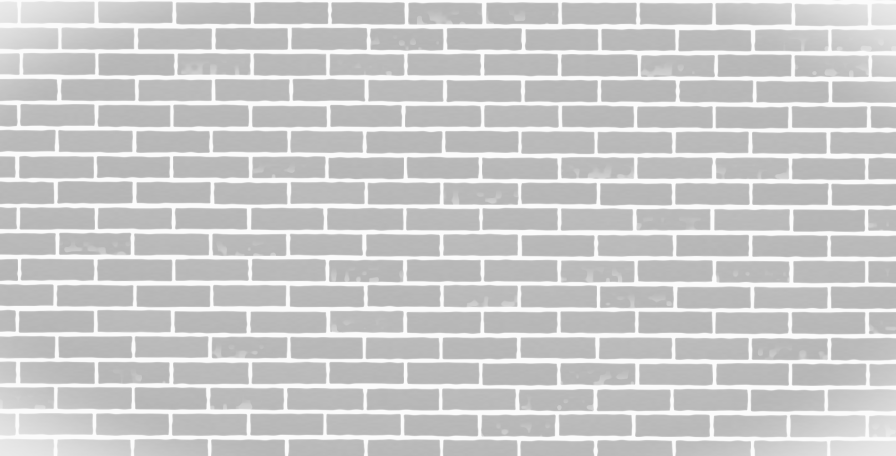
Reproduce this texture procedurally as a WebGL 1 fragment shader.

```glsl
precision highp float;
// Grey brick wall in running bond with thin white mortar.
// Each brick is a rounded box whose joints, edges and shade vary by hash;
// value noise roughens edges and scuffs, and the corners fade to white.

#define REPEATS vec2(11.6, 17.73)      // bricks across, courses down
#define WALL_ORIGIN vec2(0.257, 0.03)  // first joint and bed, in bricks
#define COURSE_TILT 0.08               // drop from left to right, in courses
#define MORTAR vec2(0.0075, 0.0092)    // joint and bed width, in heights
#define JOINT_JITTER 0.018             // in bricks
#define EDGE_ROUGHNESS 0.0022          // in heights
#define CORNER_RADIUS 0.003            // in heights
#define BRICK_COLOR vec3(0.725)
#define MORTAR_COLOR vec3(0.985)
#define SCUFF_CHANCE 0.16
#define CORNER_FADE 0.75

uniform vec2 u_resolution;

float hash(vec2 p) {
  vec3 q = fract(vec3(p.xyx) * 0.1031);
  q += dot(q, q.yzx + 33.33);
  return fract((q.x + q.y) * q.z);
}

float noise(vec2 p) {
  vec2 i = floor(p), f = fract(p);
  f = f * f * (3.0 - 2.0 * f);
  return mix(mix(hash(i), hash(i + vec2(1.0, 0.0)), f.x),
             mix(hash(i + vec2(0.0, 1.0)), hash(i + 1.0), f.x), f.y);
}

// Sideways offset of the joint on the left of a brick
float jointOffset(vec2 id) {
  return (hash(id + 41.0) - 0.5) * 2.0 * JOINT_JITTER;
}

float roundedBox(vec2 p, vec2 halfSize, float radius) {
  vec2 d = abs(p) - halfSize + radius;
  return length(max(d, 0.0)) + min(max(d.x, d.y), 0.0) - radius;
}

void main() {
  vec2 uv = gl_FragCoord.xy / u_resolution;
  float aspect = u_resolution.x / u_resolution.y;
  vec2 point = vec2(uv.x * aspect, uv.y);
  vec2 brickSize = vec2(aspect, 1.0) / REPEATS;

  // Running bond, counted downwards from the top
  vec2 wall = vec2(uv.x, 1.0 - uv.y) * REPEATS - WALL_ORIGIN;
  wall.y -= COURSE_TILT * (uv.x - 0.5);
  float course = floor(wall.y);
  wall.x += 0.5 * mod(course, 2.0) + 0.0025 * course;
  wall.x += (hash(vec2(course + 9.0, 5.0)) - 0.5) * 0.03;
  vec2 id = vec2(floor(wall.x), course);
  vec2 local = fract(wall);

  // Brick outline between its two joints, with uneven beds
  float left = jointOffset(id);
  float right = 1.0 + jointOffset(id + vec2(1.0, 0.0));
  vec2 center = vec2(0.5 * (left + right), 0.5);
  center.y += (hash(id + 73.0) - 0.5) * 0.035;
  vec2 halfSize = 0.5 * (vec2(right - left, 1.0) * brickSize - MORTAR);
  halfSize += (vec2(hash(id + 17.0), hash(id + 29.0)) - 0.5) * 0.0009;
  float edge = roundedBox((local - center) * brickSize, halfSize, CORNER_RADIUS);
  edge += (noise(point * vec2(55.0, 90.0)) - 0.5) * EDGE_ROUGHNESS;

  // Shade, fine grain and pale scuffs on a few bricks
  vec3 brick = BRICK_COLOR + (hash(id + 57.0) - 0.5) * 0.016;
  brick += (0.5 - local.y) * 0.012;
  brick += (noise(point * vec2(90.0, 240.0)) - 0.5) * 0.012;
  float scuff = smoothstep(0.58, 0.8, noise(point * 75.0 + 11.0));
  scuff *= step(hash(id + 83.0), SCUFF_CHANCE) * smoothstep(0.25, 0.9, local.y);
  brick += 0.09 * scuff;
  brick += 0.035 * smoothstep(-0.004, 0.0, edge);

  // White haze in the four corners
  float haze = smoothstep(1.02, 1.45, length(uv * 2.0 - 1.0));
  brick = mix(brick, MORTAR_COLOR, CORNER_FADE * haze);

  float softness = max(0.8 / u_resolution.y, 0.0007);
  float mortar = smoothstep(-softness, softness, edge);
  gl_FragColor = vec4(mix(brick, MORTAR_COLOR, mortar), 1.0);
}
```
